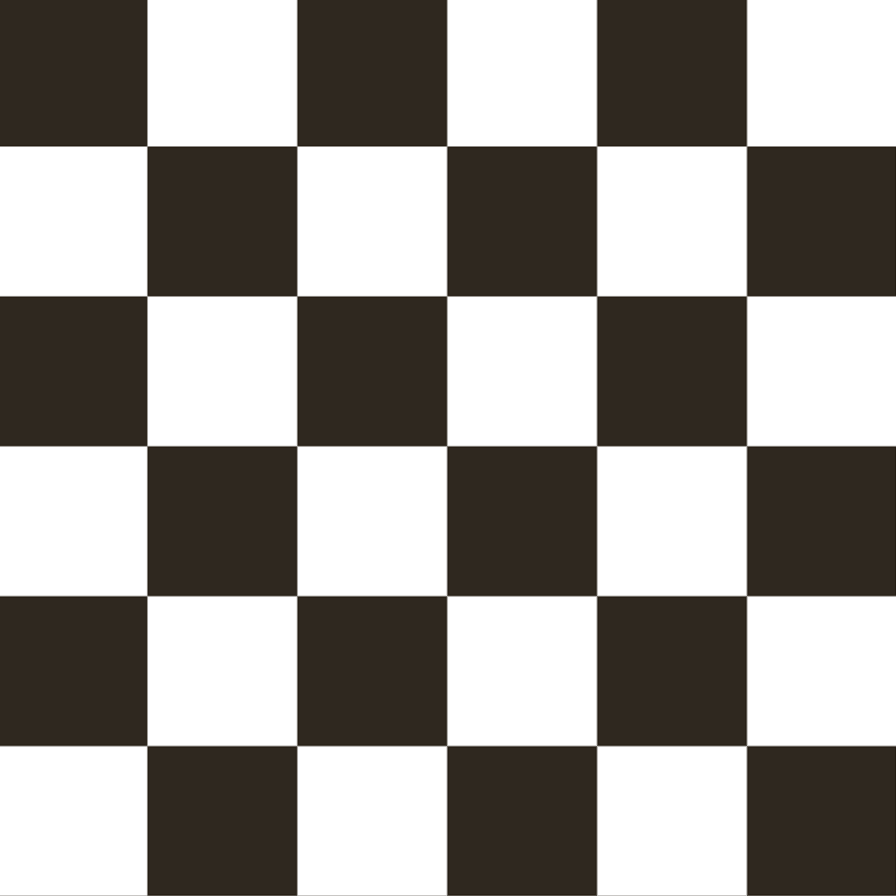
Write a Shadertoy shader that draws this pattern.

```glsl
// Dark brown and white checkerboard with a fine darker rim inside each dark square.

#define CELL 0.1673                  // side of one square, in canvas heights
#define ORIGIN vec2(-0.0028, 0.0)    // lower left corner of the first square
#define RIM_WIDTH 0.0013             // darker border inside the dark squares
#define EDGE_SOFTNESS 0.0022         // width of the transition between squares
#define LIGHT vec3(1.0)
#define DARK vec3(0.184, 0.157, 0.122)
#define RIM vec3(0.14, 0.11, 0.07)

// Signed distance to the nearest edge: positive inside dark squares.
float checkerDistance(vec2 p) {
    vec2 grid = p / CELL;
    vec2 cell = floor(grid);
    vec2 toEdge = 0.5 - abs(fract(grid) - 0.5);
    float parity = mod(cell.x + cell.y, 2.0) * 2.0 - 1.0;
    return parity * min(toEdge.x, toEdge.y) * CELL;
}

void mainImage(out vec4 fragColor, in vec2 fragCoord) {
    vec2 uv = fragCoord / iResolution.y;
    float pixel = 1.0 / iResolution.y;
    float soft = max(pixel, EDGE_SOFTNESS);
    float d = checkerDistance(uv - ORIGIN);

    // Dark fill with its rim
    float rim = 1.0 - smoothstep(RIM_WIDTH, RIM_WIDTH + pixel, d);
    vec3 ink = mix(DARK, RIM, rim);

    // Antialiased blend of the two tile colours
    float coverage = clamp(0.5 + d / soft, 0.0, 1.0);
    fragColor = vec4(mix(LIGHT, ink, coverage), 1.0);
}
```
